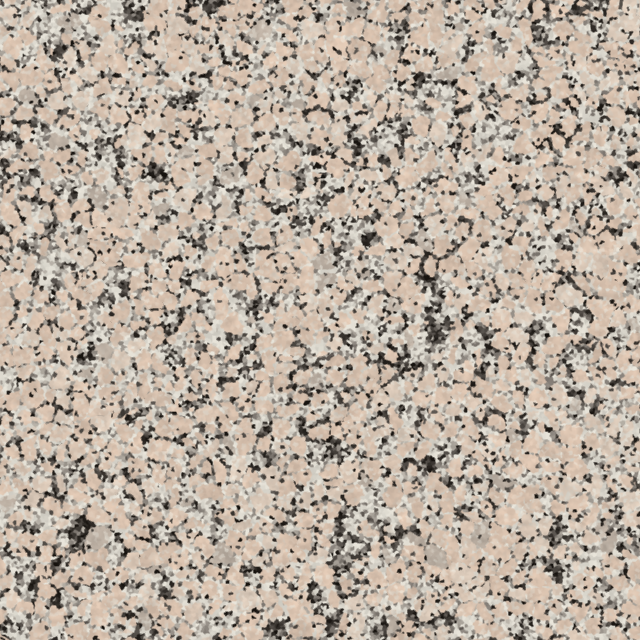
Reproduce this texture procedurally as a WebGL 2 fragment shader.

```glsl
#version 300 es
precision highp float;
// Polished granite: pale pink feldspar in a fine matrix of white, grey and black grains.

uniform vec2 u_resolution;
out vec4 fragColor;

const vec3 PINK = vec3(0.835, 0.745, 0.67);
const vec3 WHITE = vec3(0.865, 0.85, 0.81);
const vec3 GREY = vec3(0.66, 0.635, 0.60);
const vec3 SMOKE = vec3(0.46, 0.435, 0.41);
const vec3 BLACK = vec3(0.08, 0.065, 0.05);

struct Cell {
    vec2 site;     // centre in canvas units
    float border;  // gap between the two nearest sites, in cell units
    vec2 id;       // two random values per cell
};

// Two random values per lattice point
vec2 hash2(vec2 lattice) {
    uvec2 q = uvec2(ivec2(lattice) + 4096);
    uint h = q.x * 1597334673u ^ q.y * 3812015801u;
    h = (h ^ (h >> 15)) * 2246822519u;
    h = (h ^ (h >> 13)) * 3266489917u;
    h ^= h >> 16;
    return vec2(h & 65535u, h >> 16) / 65535.0;
}

float noise(vec2 p) {
    vec2 i = floor(p);
    vec2 f = fract(p);
    f = f * f * (3.0 - 2.0 * f);
    float low = mix(hash2(i).x, hash2(i + vec2(1, 0)).x, f.x);
    float high = mix(hash2(i + vec2(0, 1)).x, hash2(i + vec2(1, 1)).x, f.x);
    return mix(low, high, f.y);
}

vec2 warp(vec2 p, float frequency, float amount) {
    vec2 q = p * frequency;
    return p + amount * (vec2(noise(q + 17.3), noise(q + 71.9)) - 0.5);
}

// Irregular polygons around jittered lattice points
Cell cells(vec2 p, float frequency) {
    vec2 q = p * frequency;
    vec2 base = floor(q);
    vec2 nearest = base;
    vec2 site = q;
    float first = 9.0;
    float second = 9.0;
    for (int y = -1; y <= 1; y++) {
        for (int x = -1; x <= 1; x++) {
            vec2 lattice = base + vec2(x, y);
            vec2 candidate = lattice + hash2(lattice);
            float d = distance(q, candidate);
            if (d < first) {
                second = first;
                first = d;
                nearest = lattice;
                site = candidate;
            } else {
                second = min(second, d);
            }
        }
    }
    return Cell(site / frequency, second - first, hash2(nearest + 531.0));
}

// Large crystals: mostly pink, a few smoky, mottled with paler flecks
vec3 crystalColor(vec2 p, Cell crystal, Cell grain) {
    vec3 base = crystal.id.y < 0.04 ? mix(GREY, PINK, 0.35) : PINK;
    float pale = 0.35 * smoothstep(0.6, 1.0, crystal.id.y);
    pale += 0.6 * smoothstep(0.6, 1.0, grain.id.y);
    base = mix(base, WHITE, min(pale, 0.9));
    float mottle = noise(p * 110.0) - 0.5 + 0.7 * (grain.id.x - 0.5);
    return base * (1.0 + 0.1 * mottle + 0.06 * (crystal.id.x - 0.55));
}

// Fine matrix: black grains gather in small clumps among grey and white ones
vec3 matrixColor(vec2 site, Cell grain) {
    float clump = 0.8 * noise(site * 70.0 + 9.0) + 0.2 * noise(site * 22.0 + 40.0);
    float black = 0.05 + 0.7 * smoothstep(0.38, 0.86, clump);
    float grey = black + 0.3;
    float shade = grain.id.y;
    if (grain.id.x < black) return mix(BLACK, SMOKE, 0.8 * shade);
    if (grain.id.x < grey) return mix(SMOKE, GREY, shade * 1.4);
    return WHITE * mix(0.92, 1.06, shade);
}

vec3 granite(vec2 p) {
    Cell grain = cells(warp(p, 260.0, 0.003), 190.0);
    vec2 ragged = mix(p, grain.site, 0.6);
    Cell crystal = cells(warp(ragged, 55.0, 0.012), 35.0);

    // Crystals merge where the gap is narrow and shrink where it is wide
    float gap = mix(0.0, 0.36, noise(ragged * 34.0 + 5.0));
    bool feldspar = crystal.border > gap && crystal.id.x > 0.1;
    bool speck = grain.id.x < 0.035;
    if (feldspar && !speck) return crystalColor(p, crystal, grain);
    return matrixColor(grain.site, grain);
}

void main() {
    vec2 p = gl_FragCoord.xy / min(u_resolution.x, u_resolution.y);
    const float SOFTNESS = 0.0009;

    // Average a small grid of samples to smooth the grain edges
    vec3 color = vec3(0.0);
    for (int y = -1; y <= 1; y++) {
        for (int x = -1; x <= 1; x++) {
            color += granite(p + SOFTNESS * vec2(x, y));
        }
    }
    fragColor = vec4(color / 9.0, 1.0);
}
```
